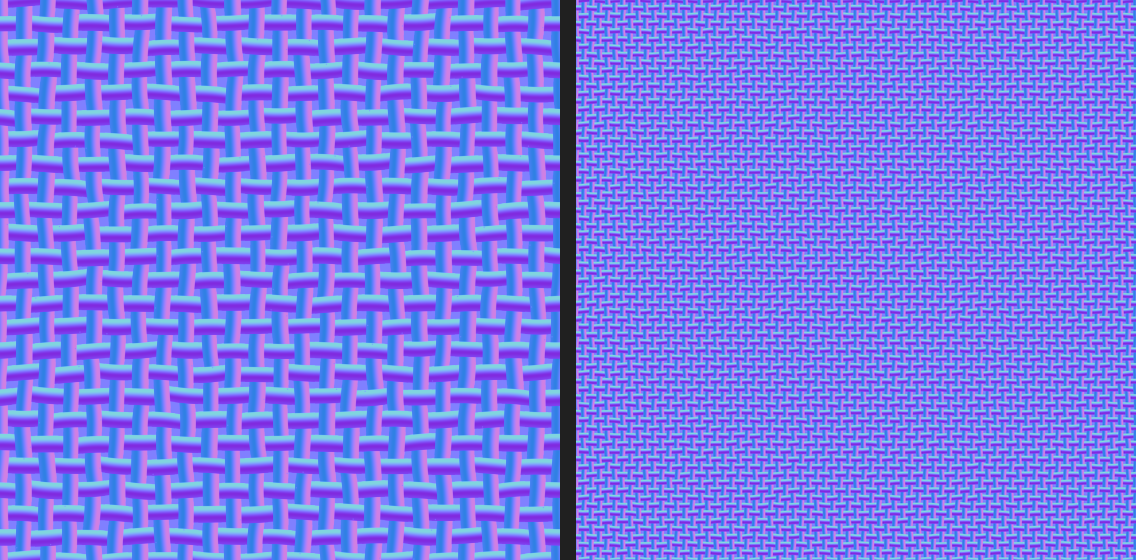
Left, the tile; right, the same tile 3 across and 3 down.
Give the GLSL for this texture map, as a WebGL 1 fragment shader.

```glsl
precision highp float;
// Tangent-space normal map of a plain basket weave with slightly uneven rounded strands.

uniform vec2 u_resolution;

const float REPEATS = 24.0;      // strands across and down, even so the weave tiles
const float HALF_WIDTH = 0.335;  // strand half width, in cells
const float CORE_LENGTH = 0.5;   // half length of the part lying on top
const float TAIL_LENGTH = 0.8;   // half length including the tucked ends
const float SHIFT = 0.055;       // sideways jitter of each strand piece
const float TILT = 0.085;        // slope jitter
const float BEND = 0.07;         // curvature jitter
const float WIDTH_JITTER = 0.02;
const vec2 WEFT_SLOPES = vec2(-0.66, 0.67);  // horizontal strands: bottom, top
const vec2 WARP_SLOPES = vec2(-0.62, 0.63);  // vertical strands: left, right
const float EDGE_FADE = 0.25;    // flattening of the darker edge
const float SPECK_CHANCE = 0.2;
const float SPECK_RADIUS = 0.022;

// Four random values per cell, wrapping with the weave.
vec4 cellHash(vec2 cell, float seed) {
  vec2 wrapped = mod(cell, REPEATS);
  vec4 q = fract(vec4(wrapped.xyx, wrapped.y + seed) * vec4(0.1031, 0.1030, 0.0973, 0.1099));
  q += dot(q, q.wzxy + 33.33);
  return fract((q.xxyz + q.yzzw) * q.zywx);
}

// Sideways surface slope over a strand, t from -1 to 1.
float strandSlope(float t, vec2 slopes) {
  float low = slopes.x * (1.0 - EDGE_FADE * smoothstep(0.45, 1.0, -t));
  return mix(low, slopes.y, smoothstep(-0.4, 0.7, t));
}

// Slope in xy and coverage in z of the strand piece centred on a cell.
vec3 strandPiece(vec2 p, vec2 cell, float halfLength, float soft) {
  vec2 local = p - cell;
  bool weft = mod(cell.x + cell.y, 2.0) > 0.5;
  float along = weft ? local.x : local.y;
  float across = weft ? local.y : local.x;

  // Uneven placement
  vec4 jitter = cellHash(cell, 3.7) * 2.0 - 1.0;
  across -= SHIFT * jitter.x + TILT * jitter.y * along;
  across -= BEND * jitter.z * (along * along - 0.15);
  float halfWidth = HALF_WIDTH + WIDTH_JITTER * jitter.w;

  float slope = strandSlope(across / halfWidth, weft ? WEFT_SLOPES : WARP_SLOPES);
  float cover = 1.0 - smoothstep(-soft, soft, abs(across) - halfWidth);
  cover *= 1.0 - smoothstep(-soft, soft, abs(along) - halfLength);

  // Occasional tiny nick near a rim
  vec4 nick = cellHash(cell, 17.3);
  vec2 nickAt = vec2(nick.x - 0.5, (nick.y < 0.5 ? -0.85 : 0.85) * halfWidth);
  float nickDistance = length(vec2(along, across) - nickAt) - SPECK_RADIUS;
  float speck = step(nick.z, SPECK_CHANCE) * (1.0 - smoothstep(-soft, soft, nickDistance));
  slope *= 1.0 - 0.6 * speck;

  return vec3(weft ? vec2(0.0, slope) : vec2(slope, 0.0), cover);
}

void main() {
  vec2 p = gl_FragCoord.xy / u_resolution * REPEATS;
  float soft = 0.75 * REPEATS / min(u_resolution.x, u_resolution.y);
  vec2 nearest = floor(p + 0.5);
  vec2 slope = vec2(0.0);

  // Tucked ends first, then the parts lying on top
  for (int layer = 0; layer < 2; layer++) {
    float halfLength = layer == 0 ? TAIL_LENGTH : CORE_LENGTH;
    for (int j = -1; j <= 1; j++) {
      for (int i = -1; i <= 1; i++) {
        vec2 cell = nearest + vec2(float(i), float(j));
        vec3 piece = strandPiece(p, cell, halfLength, soft);
        slope = mix(slope, piece.xy, piece.z);
      }
    }
  }

  // Encode the unit normal
  vec3 normal = vec3(slope, sqrt(max(0.0, 1.0 - dot(slope, slope))));
  gl_FragColor = vec4(0.5 + 0.5 * normal, 1.0);
}
```
